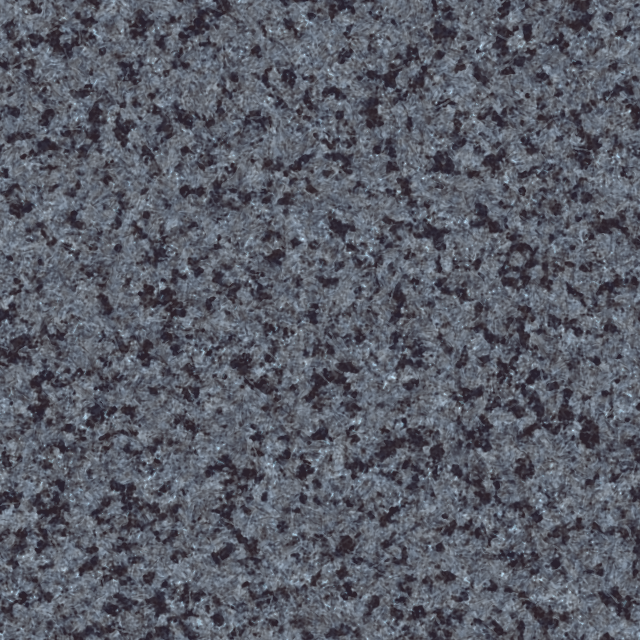
A Shadertoy shader for this texture:

```glsl
#define GRAIN_CELLS 56.0
#define NEEDLE_CELLS 36.0
#define BLOB_CELLS 60.0
#define SPECK_CELLS 225.0
#define DARK_START 0.49
#define DARK_FULL 0.72
#define GRAIN_TONE 0.43
#define DARK_TONE 0.155
#define EDGE_SHARPNESS 16.0
#define FINE_CONTRAST 0.23

const vec3 SHADOW = vec3(0.16, 0.13, 0.17);
const vec3 SLATE = vec3(0.36, 0.38, 0.42);
const vec3 PALE = vec3(0.51, 0.55, 0.60);

float hash(vec2 p) {
    return fract(sin(dot(p, vec2(127.1, 311.7))) * 43758.5453);
}

vec2 hash2(vec2 p) {
    return vec2(hash(p), hash(p + 71.3));
}

float noise(vec2 p) {
    vec2 i = floor(p), f = fract(p);
    f = f * f * (3.0 - 2.0 * f);
    vec2 e = vec2(0.0, 1.0);
    return mix(mix(hash(i), hash(i + e.yx), f.x),
               mix(hash(i + e.xy), hash(i + e.yy), f.x), f.y);
}

vec2 rotate(vec2 p, float a) {
    float c = cos(a), s = sin(a);
    return vec2(c * p.x + s * p.y, c * p.y - s * p.x);
}

// Stretched Voronoi crystals: x = fibrous tone, y = random value per crystal
vec2 crystals(vec2 p) {
    vec2 cell = floor(p), sum = vec2(0.0);
    float total = 0.0;
    for (int j = -2; j <= 2; j++)
    for (int i = -2; i <= 2; i++) {
        vec2 id = cell + vec2(i, j);
        vec2 q = rotate(p - id - hash2(id), 6.2832 * hash(id + 19.7));
        float weight = exp(-EDGE_SHARPNESS * length(q * vec2(0.55, 2.0)));
        float value = hash(id + 43.1);
        float fibre = noise(q * vec2(1.4, 6.5) + 50.0 * value);
        float tone = 0.16 * (value - 0.5) + 0.18 * (fibre - 0.5);
        sum += weight * vec2(tone, value);
        total += weight;
    }
    return sum / total;
}

// Sparse thin laths lying over the other grains
float needles(vec2 p) {
    vec2 cell = floor(p);
    float cover = 0.0;
    for (int j = -1; j <= 1; j++)
    for (int i = -1; i <= 1; i++) {
        vec2 id = cell + vec2(i, j) + 300.0;
        vec2 q = rotate(p + 300.0 - id - hash2(id), 6.2832 * hash(id + 5.9));
        float halfLength = mix(0.2, 0.65, hash(id + 11.3));
        float d = length(vec2(max(abs(q.x) - halfLength, 0.0), q.y));
        float strength = smoothstep(0.35, 0.9, hash(id + 27.7));
        cover = max(cover, strength * (1.0 - smoothstep(0.03, 0.1, d)));
    }
    return cover;
}

void mainImage(out vec4 fragColor, in vec2 fragCoord) {
    vec2 uv = fragCoord / iResolution.y;
    vec2 turned = rotate(uv, 0.6);
    vec2 ragged = uv + 0.003 * (vec2(noise(turned * 200.0), noise(turned * 200.0 + 37.0)) - 0.5);
    float fine = noise(turned * SPECK_CELLS * 1.3 + 9.0) - 0.5;
    float speck = noise(rotate(uv, 1.1) * SPECK_CELLS + 81.0);

    // Pale fibrous matrix
    vec2 grain = crystals(ragged * GRAIN_CELLS);
    float tone = GRAIN_TONE + grain.x + FINE_CONTRAST * fine;

    // Dark mineral clumps with edges broken by the crystals
    float blob = 0.5 * noise(turned * BLOB_CELLS)
               + 0.3 * noise(ragged * BLOB_CELLS * 1.9 + 17.0)
               + 0.2 * noise(turned * BLOB_CELLS * 3.7 + 53.0)
               + 0.2 * (grain.y - 0.5);
    float dark = smoothstep(DARK_START, DARK_FULL, blob);
    tone = mix(tone, DARK_TONE + 0.5 * FINE_CONTRAST * fine, dark);
    float lath = needles(ragged * NEEDLE_CELLS);
    tone = mix(tone, 0.5 + FINE_CONTRAST * fine, 0.55 * lath);

    // Granular clusters and rare bright flecks
    float cluster = smoothstep(0.4, 0.8, noise(turned * 55.0 + 60.0));
    tone += 0.3 * cluster * (speck - 0.5);
    float fleck = smoothstep(0.82, 0.95, speck) * cluster;
    tone = max(tone + 0.13 * fleck, 0.11);

    // Tone to mineral colour, with a slight warm to cool drift
    vec3 color = mix(SHADOW, SLATE, clamp((tone - 0.13) / 0.25, 0.0, 1.0));
    color += (PALE - SLATE) * max(tone - 0.38, 0.0) / 0.17;
    float warmth = noise(turned * 90.0 + 23.0) - 0.5;
    color += warmth * vec3(0.025, 0.0, -0.03) + fleck * vec3(-0.02, 0.03, 0.04);
    fragColor = vec4(clamp(color, 0.0, 1.0), 1.0);
}
```
